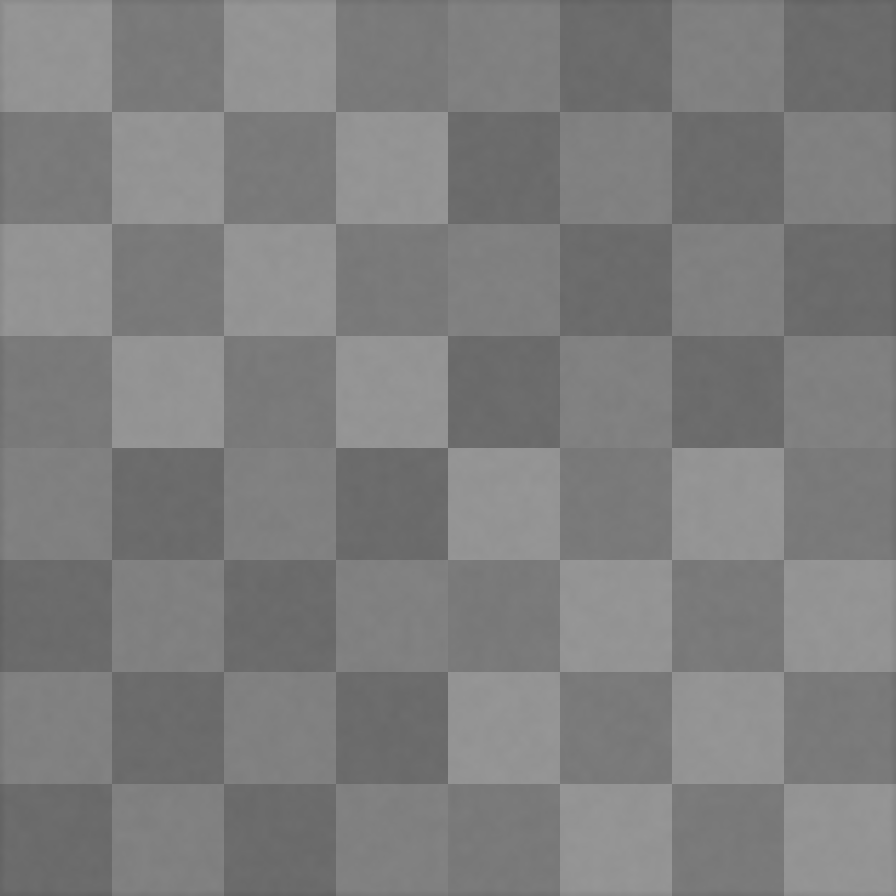
Write a Shadertoy shader that draws this pattern.

```glsl
// Grey checkerboard of 8 by 8 cells, toned by a coarser 2 by 2 checkerboard.
// Both come from antialiased square waves; smooth value noise adds faint
// mottling, and a narrow falloff darkens the rim of the canvas.

const float CELLS = 8.0;            // small cells across and down
const float BLOCKS = 2.0;           // large blocks across and down
const float DARK = 0.421;           // even cell in an even block
const float MID_LIGHT = 0.503;      // odd cell in an even block
const float MID_DARK = 0.477;       // even cell in an odd block
const float LIGHT = 0.579;          // odd cell in an odd block
const float MOTTLE_SCALE = 75.0;    // noise lattice steps across the canvas
const float MOTTLE_AMOUNT = 0.022;
const float RIM_WIDTH = 0.008;
const float RIM_DARKENING = 0.06;

float hash(vec2 p) {
    vec3 q = fract(p.xyx * vec3(0.1031, 0.1030, 0.0973));
    q += dot(q, q.yzx + 33.33);
    return fract((q.x + q.y) * q.z);
}

float valueNoise(vec2 p) {
    vec2 i = floor(p);
    vec2 f = fract(p);
    f = f * f * (3.0 - 2.0 * f);
    float low = mix(hash(i), hash(i + vec2(1.0, 0.0)), f.x);
    float high = mix(hash(i + vec2(0.0, 1.0)), hash(i + 1.0), f.x);
    return mix(low, high, f.y);
}

// Two octaves of noise, centred on zero
float mottle(vec2 uv) {
    float broad = valueNoise(uv * MOTTLE_SCALE);
    float fine = valueNoise(uv * MOTTLE_SCALE * 2.1 + 17.3);
    return 0.65 * broad + 0.35 * fine - 0.5;
}

// Parity of the cell: 0 for even, 1 for odd, smoothed over one pixel
float checker(vec2 uv, float count, vec2 pixel) {
    vec2 edgeDistance = abs(mod(uv * count + 0.5, 2.0) - 1.0) - 0.5;
    vec2 wave = clamp(2.0 * edgeDistance / (pixel * count), -1.0, 1.0);
    return 0.5 - 0.5 * wave.x * wave.y;
}

void mainImage(out vec4 fragColor, in vec2 fragCoord) {
    vec2 uv = fragCoord / iResolution.xy;
    vec2 pixel = 1.0 / iResolution.xy;

    // Four greys from the two parities
    float cell = checker(uv, CELLS, pixel);
    float block = checker(uv, BLOCKS, pixel);
    float grey = mix(mix(DARK, MID_LIGHT, cell), mix(MID_DARK, LIGHT, cell), block);

    // Surface wear
    grey += MOTTLE_AMOUNT * mottle(uv);

    // Darkened rim
    vec2 toRim = min(uv, 1.0 - uv);
    float rim = 1.0 - smoothstep(0.0, RIM_WIDTH, min(toRim.x, toRim.y));
    grey *= 1.0 - RIM_DARKENING * rim;

    fragColor = vec4(vec3(grey), 1.0);
}
```
